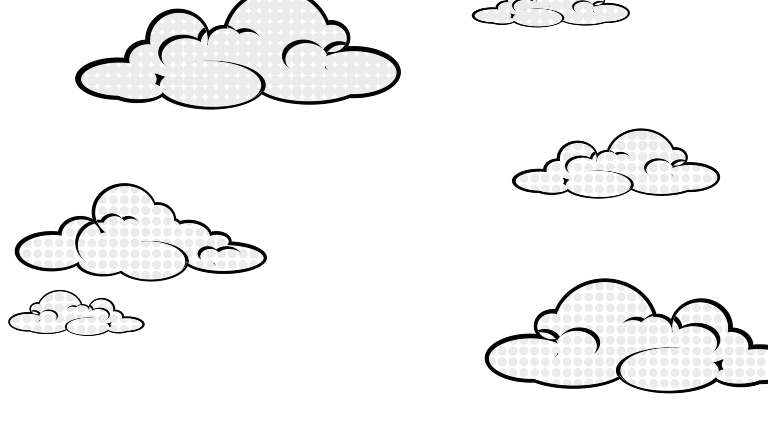
Give the GLSL for this pattern, as a WebGL 2 fragment shader.

```glsl
#version 300 es
precision highp float;

uniform vec2 u_resolution;
out vec4 fragColor;

// Clouds: centre x, centre y, half width (negative mirrors), vertical stretch.
// Positions and widths are in percent of the canvas height.
const vec4 CLOUDS[6] = vec4[6](
  vec4(55.1, 83.3, 37.7, 1.0), vec4(127.5, 97.0, 18.3, 0.8),
  vec4(142.6, 59.0, 24.1, 0.9), vec4(32.6, 43.3, 29.2, 1.0),
  vec4(17.7, 25.5, -15.8, 0.9), vec4(148.8, 17.1, -36.6, 0.97));
const int PEAKED_CLOUD = 3;

// Lobes: ellipse centre and radii, half width 1; the first is the belly
const vec4 BROAD_LOBES[11] = vec4[11](
  vec4(-0.17, -0.08, 0.34, 0.15), vec4(0.44, -0.05, 0.36, 0.15),
  vec4(-0.62, -0.11, 0.18, 0.08), vec4(-0.74, -0.04, 0.26, 0.13),
  vec4(-0.56, 0.08, 0.14, 0.12), vec4(-0.37, 0.2, 0.2, 0.19),
  vec4(-0.09, 0.18, 0.12, 0.11), vec4(0.24, 0.2, 0.34, 0.32),
  vec4(0.57, 0.21, 0.12, 0.11), vec4(0.71, 0.0, 0.29, 0.16),
  vec4(0.0, 0.05, 0.6, 0.15));
const vec4 PEAKED_LOBES[11] = vec4[11](
  vec4(0.08, -0.13, 0.3, 0.16), vec4(-0.3, -0.13, 0.22, 0.12),
  vec4(-0.71, -0.05, 0.29, 0.16), vec4(-0.48, 0.08, 0.18, 0.15),
  vec4(-0.13, 0.26, 0.26, 0.23), vec4(0.13, 0.2, 0.15, 0.14),
  vec4(0.24, 0.12, 0.1, 0.1), vec4(0.38, 0.06, 0.19, 0.14),
  vec4(0.6, 0.03, 0.12, 0.08), vec4(0.66, -0.1, 0.34, 0.13),
  vec4(0.0, -0.02, 0.55, 0.17));

// Curls drawn inside the clouds
const vec4 BROAD_CURLS[5] = vec4[5](
  vec4(-0.34, 0.12, 0.15, 0.11), vec4(-0.12, 0.2, 0.13, 0.1),
  vec4(0.04, 0.18, 0.1, 0.09), vec4(0.4, 0.1, 0.13, 0.1),
  vec4(0.62, 0.09, 0.11, 0.1));
const vec4 PEAKED_CURLS[5] = vec4[5](
  vec4(-0.33, 0.02, 0.19, 0.18), vec4(-0.23, 0.15, 0.1, 0.1),
  vec4(-0.1, 0.14, 0.09, 0.09), vec4(0.53, -0.07, 0.08, 0.06),
  vec4(0.68, -0.1, 0.12, 0.09));

float ellipse(vec2 p, vec4 e) {
  p -= e.xy;
  float k = length(p / e.zw) + 1e-5;
  return k * (k - 1.0) / (length(p / (e.zw * e.zw)) + 1e-5);
}

float body(vec2 p, bool peaked) {
  float d = 9.0;
  for (int i = 0; i < 11; i++)
    d = min(d, ellipse(p, peaked ? PEAKED_LOBES[i] : BROAD_LOBES[i]));
  return d;
}

float curls(vec2 p, bool peaked) {
  float d = 9.0;
  for (int i = 0; i < 5; i++)
    d = min(d, ellipse(p, peaked ? PEAKED_CURLS[i] : BROAD_CURLS[i]));
  return d;
}

// Tapered strokes: a shape minus its shifted copy
float innerStrokes(vec2 p, bool peaked) {
  float curl = max(curls(p, peaked), -curls(p - vec2(0.021, -0.022), peaked));
  vec4 belly = peaked ? PEAKED_LOBES[0] : BROAD_LOBES[0];
  float hook = max(ellipse(p, belly), -ellipse(p + vec2(0.028, 0.0), belly));
  return min(curl, hook);
}

float coverage(float d, float pixel) {
  return 1.0 - smoothstep(-0.6 * pixel, 0.6 * pixel, d);
}

// Halftone grid whose dots swell towards the top of the canvas
float halftone(vec2 p, float pixel) {
  float radius = 0.41 + 0.12 * smoothstep(60.0, 80.0, p.y)
               + 0.02 * sin(p.x * 0.23 + 1.5 * sin(p.y * 0.17));
  float d = length(fract(p / 2.5) - 0.5) - radius;
  return coverage(d * 2.5, pixel);
}

void main() {
  vec2 p = gl_FragCoord.xy / u_resolution.y * 100.0;
  float pixel = 100.0 / u_resolution.y;
  vec3 color = vec3(1.0);
  float dots = halftone(p, pixel);

  for (int i = 0; i < 6; i++) {
    vec4 cloud = CLOUDS[i];
    float size = abs(cloud.z);
    vec2 q = (p - cloud.xy) / vec2(cloud.z, size * cloud.w);
    if (abs(q.x) > 1.1 || abs(q.y) > 0.7) continue;

    bool peaked = i == PEAKED_CLOUD;
    float localPixel = pixel / size;
    float outer = body(q, peaked);
    // The outline grows heavier towards both ends
    float inner = body(q - vec2(0.005, -0.003), peaked)
                + 0.018 + 0.014 * abs(q.x);
    float inside = coverage(inner, localPixel);
    float outline = coverage(outer, localPixel) * (1.0 - inside);
    float strokes = coverage(innerStrokes(q, peaked), localPixel) * inside;

    color = mix(color, vec3(0.92), dots * inside);
    color = mix(color, vec3(0.015), max(outline, strokes));
  }
  fragColor = vec4(color, 1.0);
}
```
